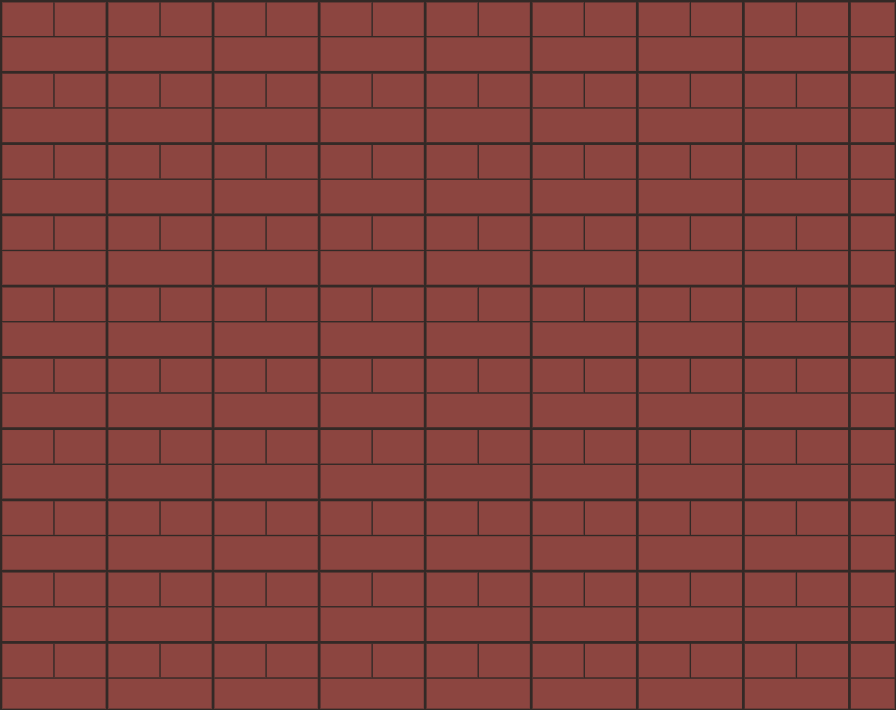
A Shadertoy shader for this pattern:

```glsl
// Red brick wall: each cell stacks two half bricks over one full brick.
// Repeated cells are outlined by wide joints and divided by thin ones,
// with every joint box-filtered over the pixel for smooth edges.

const float CANVAS_HEIGHT = 406.0;          // layout units from top to bottom
const vec2  CELL_SIZE     = vec2(60.65, 40.75);
const vec2  CELL_ORIGIN   = vec2(0.53, 0.60);
const float WIDE_JOINT    = 1.6;
const float THIN_JOINT    = 0.8;
const vec3  BRICK_COLOUR  = vec3(0.55, 0.27, 0.25);
const vec3  JOINT_COLOUR  = vec3(0.20, 0.16, 0.15);

// Share of a pixel covered by a line whose centre lies at the given distance.
float lineCoverage(float dist, float width, float pixel) {
    float upper = min(dist + 0.5 * pixel, 0.5 * width);
    float lower = max(dist - 0.5 * pixel, -0.5 * width);
    return clamp((upper - lower) / pixel, 0.0, 1.0);
}

// Signed distance to the nearest multiple of the period.
float repeatDistance(float x, float period) {
    return (fract(x / period + 0.5) - 0.5) * period;
}

// Wide joints along the cell borders.
float cellOutline(vec2 p, vec2 cell, float width, float pixel) {
    return max(lineCoverage(repeatDistance(p.x, cell.x), width, pixel),
               lineCoverage(repeatDistance(p.y, cell.y), width, pixel));
}

// Thin joints: a middle bed joint and an upright in the upper course.
float cellDivisions(vec2 p, vec2 cell, float width, float pixel) {
    vec2 fromMiddle = (fract(p / cell) - 0.5) * cell;
    float bed = lineCoverage(fromMiddle.y, width, pixel);
    float upright = lineCoverage(fromMiddle.x, width, pixel);
    float upperCourse = clamp(0.5 - fromMiddle.y / pixel, 0.0, 1.0);
    return max(bed, upright * upperCourse);
}

// Joint closing the wall at the right and bottom edges.
float wallEdge(vec2 p, vec2 size, float width, float pixel) {
    vec2 inset = size - p;
    return lineCoverage(min(inset.x, inset.y), width, pixel);
}

void mainImage(out vec4 fragColor, in vec2 fragCoord) {
    float pixel = CANVAS_HEIGHT / iResolution.y;
    vec2 size = iResolution.xy * pixel;
    vec2 p = vec2(fragCoord.x, iResolution.y - fragCoord.y) * pixel;
    vec2 q = p - CELL_ORIGIN;

    float joint = cellOutline(q, CELL_SIZE, WIDE_JOINT, pixel);
    joint = max(joint, cellDivisions(q, CELL_SIZE, THIN_JOINT, pixel));
    joint = max(joint, wallEdge(p, size, WIDE_JOINT, pixel));

    fragColor = vec4(mix(BRICK_COLOUR, JOINT_COLOUR, joint), 1.0);
}
```
